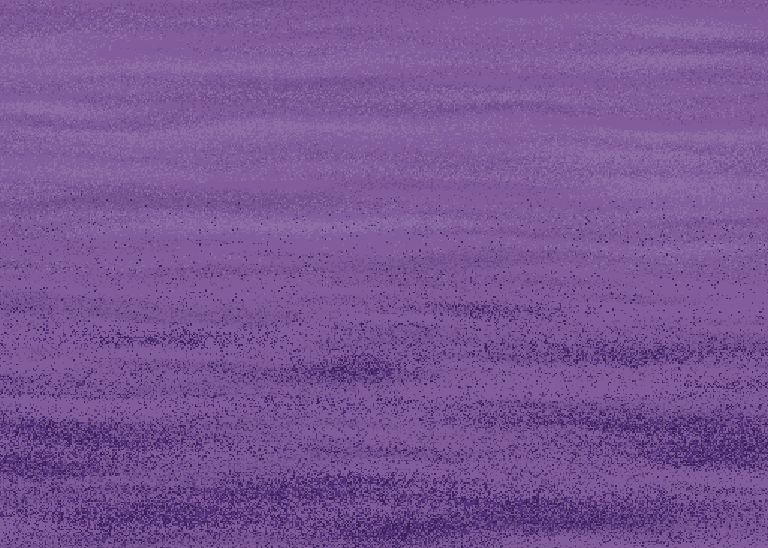
Reproduce this texture procedurally as a Shadertoy shader.

```glsl
const vec3 BASE = vec3(0.510, 0.365, 0.615);
const vec3 MUTED = vec3(0.435, 0.298, 0.545);
const vec3 PALE = vec3(0.555, 0.435, 0.645);
const vec3 SHADE = vec3(0.350, 0.230, 0.460);
const vec3 DUSK = vec3(0.335, 0.188, 0.480);
const vec3 DEEP = vec3(0.235, 0.125, 0.360);

// Streaks: centre x, centre y, half width, half height
const vec4 DARK_STREAKS[12] = vec4[12](
    vec4(.64, .435, .11, .014), vec4(.21, .383, .11, .013),
    vec4(.46, .325, .08, .020), vec4(.83, .355, .18, .016),
    vec4(.09, .210, .17, .030), vec4(.80, .227, .19, .020),
    vec4(.04, .143, .10, .022), vec4(.40, .103, .20, .023),
    vec4(.20, .058, .18, .026), vec4(.70, .075, .20, .024),
    vec4(.95, .190, .10, .030), vec4(.52, .020, .12, .022));

const vec4 PALE_STREAKS[12] = vec4[12](
    vec4(.05, .912, .07, .018), vec4(.30, .878, .30, .014),
    vec4(.05, .805, .10, .012), vec4(.30, .763, .30, .016),
    vec4(.90, .758, .14, .013), vec4(.86, .892, .14, .014),
    vec4(.82, .717, .16, .014), vec4(.88, .665, .14, .026),
    vec4(.35, .585, .22, .014), vec4(.88, .548, .15, .012),
    vec4(.89, .945, .07, .011), vec4(.12, .685, .16, .010));

float hash(vec2 cell, float seed) {
    vec3 q = fract(vec3(cell.xyx + seed) * vec3(.1031, .1030, .0973));
    q += dot(q, q.yzx + 33.33);
    return fract((q.x + q.y) * q.z);
}

// Layered sines, stretched along x and broken into short strokes
float strokes(vec2 p, float seed) {
    float sum = 0.0, amplitude = 0.5, frequency = 38.0;
    for (int i = 0; i < 5; i++) {
        float k = float(i) + seed;
        float bend = 1.8 * sin(p.x * (3.1 + 1.7 * float(i)) + k * 2.4);
        float gaps = 0.55 + 0.45 * sin(p.x * (5.3 + 2.9 * float(i)) + p.y * 27.0 + k * 4.1);
        sum += amplitude * gaps * sin(p.y * frequency + bend + k * 1.9);
        amplitude *= 0.82;
        frequency *= 1.55;
    }
    return sum;
}

// Soft ellipse with a gentle bow along its length
float streak(vec2 p, vec4 shape) {
    vec2 d = (p - shape.xy) / shape.zw;
    d.y += 0.3 * sin(d.x * 1.8 + shape.x * 9.0);
    return exp(-dot(d, d));
}

// Coverage of a grain whose random value falls below the density
float grain(vec2 cell, float seed, float density) {
    return smoothstep(-0.01, 0.01, density - hash(cell, seed)) * step(0.004, density);
}

void mainImage(out vec4 fragColor, in vec2 fragCoord) {
    vec2 uv = fragCoord / iResolution.xy;
    vec2 cell = floor(fragCoord / iResolution.y * 366.0);
    float ripple = 0.004 * sin(uv.x * 17.0 + uv.y * 23.0) + 0.002 * sin(uv.x * 41.0 - uv.y * 60.0);
    vec2 warped = uv + vec2(0.0, ripple);

    float darkBand = 0.0, paleBand = 0.0;
    for (int i = 0; i < 12; i++) {
        darkBand += streak(warped, DARK_STREAKS[i]);
        paleBand += streak(warped, PALE_STREAKS[i]);
    }

    float broad = strokes(warped, 0.7);
    float fine = strokes(warped * vec2(1.0, 1.5), 5.2);
    float lower = smoothstep(0.68, 0.08, uv.y);
    float upper = smoothstep(0.44, 0.62, uv.y);

    // Muted wash under the grain
    float muted = clamp(0.16 + 0.48 * broad + 0.30 * darkBand - 0.40 * paleBand, 0.0, 0.85);
    vec3 color = mix(BASE, MUTED, 0.45 * muted);
    color = mix(color, MUTED, 0.85 * grain(cell, 3.0, muted));

    // Mid-dark grain within the muted strokes
    float shade = clamp(0.15 * muted * muted + 0.11 * lower + 0.10 * darkBand - 0.03, 0.0, 0.4);
    color = mix(color, SHADE, 0.85 * grain(cell, 53.0, shade));

    // Pale grain over the upper half
    float pale = upper * clamp(0.08 + 0.28 * fine + 0.65 * paleBand, 0.0, 0.78);
    color = mix(color, PALE, 0.20 * pale);
    color = mix(color, PALE, 0.9 * grain(cell, 17.0, pale));

    // Dark grain gathering toward the bottom
    float dark = lower * (0.11 + 0.24 * fine + 0.10 * broad);
    dark = clamp(dark + 0.56 * darkBand * smoothstep(0.68, 0.25, uv.y), 0.0, 0.76);
    dark = max(dark, 0.03 * smoothstep(0.70, 0.54, uv.y));
    vec3 ink = mix(DUSK, DEEP, step(0.66, hash(cell, 41.0)));
    color = mix(color, ink, grain(cell, 29.0, dark));

    fragColor = vec4(color, 1.0);
}
```
